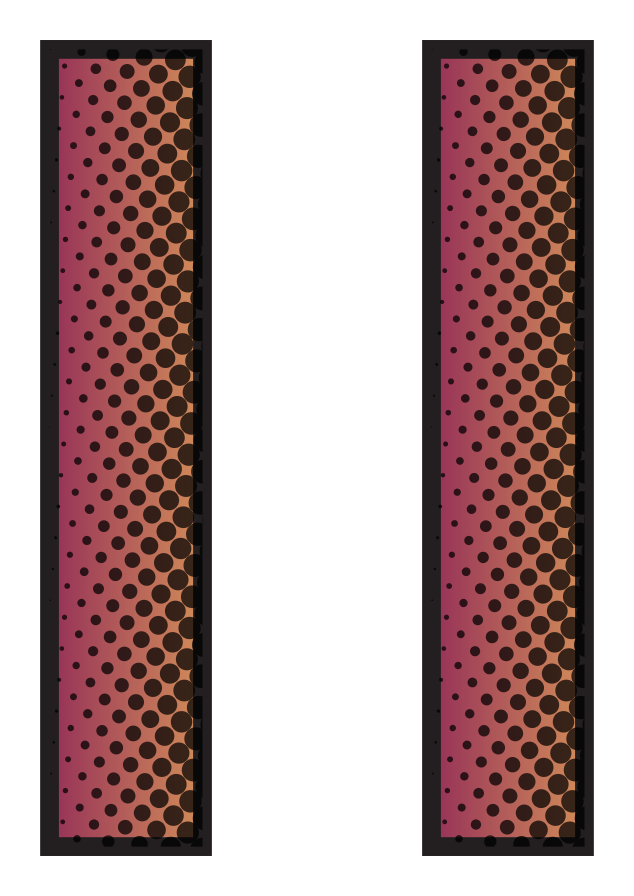
This background is drawn by a Shadertoy shader. Its source:

```glsl
// Two tall dark-framed panels with a warm gradient and a slanted halftone of growing dots.

#define UNITS 768.0                      // design units per canvas height
#define PANEL_OFFSET 163.7               // panel centre from the canvas centre
#define PANEL_HALF vec2(73.6, 349.7)     // half size of the frame
#define BORDER 16.1                      // frame thickness
#define DOT_INSET 8.0                    // dots reach this far into the frame
#define DOT_AXIS vec2(12.25, -14.55)     // one side of a square dot cell
#define DOT_ORIGIN vec2(-40.4, 312.8)    // centre of one dot in the panel
#define DOT_RADIUS 10.0                  // radius at the right end
#define DOT_OPACITY 0.73

const vec3 PAPER = vec3(1.0);
const vec3 FRAME = vec3(0.137, 0.122, 0.125);
const vec3 PLUM = vec3(0.60, 0.21, 0.345);
const vec3 ORANGE = vec3(0.81, 0.53, 0.35);

float boxDistance(vec2 p, vec2 halfSize) {
    vec2 d = abs(p) - halfSize;
    return length(max(d, 0.0)) + min(max(d.x, d.y), 0.0);
}

// Coverage of a shape from its signed distance
float fill(float d, float pixel) {
    return clamp(0.5 - d / pixel, 0.0, 1.0);
}

// Distance to the nearest dot; the radius grows from left to right
float halftoneDistance(vec2 p) {
    mat2 cellToPanel = mat2(DOT_AXIS, vec2(-DOT_AXIS.y, DOT_AXIS.x));
    vec2 cell = round((p - DOT_ORIGIN) * cellToPanel / dot(DOT_AXIS, DOT_AXIS));
    float nearest = UNITS;
    for (int j = -1; j <= 1; j++) {
        for (int i = -1; i <= 1; i++) {
            vec2 centre = DOT_ORIGIN + cellToPanel * (cell + vec2(i, j));
            float growth = clamp((centre.x + 67.6) / 130.0, 0.0, 1.1);
            float radius = DOT_RADIUS * pow(growth, 0.7);
            // Vanished dots are kept from leaving a smoothed speck
            float d = growth > 0.0 ? length(p - centre) - radius : UNITS;
            nearest = min(nearest, d);
        }
    }
    return nearest;
}

void mainImage(out vec4 fragColor, in vec2 fragCoord) {
    float pixel = UNITS / iResolution.y;
    vec2 p = (fragCoord - 0.5 * iResolution.xy) * pixel;
    p.x -= (p.x < 0.0 ? -1.0 : 1.0) * PANEL_OFFSET;

    // Frame and gradient window
    vec2 windowHalf = PANEL_HALF - BORDER;
    float blend = clamp(0.5 + 0.5 * p.x / windowHalf.x, 0.0, 1.0);
    vec3 color = mix(PAPER, FRAME, fill(boxDistance(p, PANEL_HALF), pixel));
    color = mix(color, mix(PLUM, ORANGE, blend), fill(boxDistance(p, windowHalf), pixel));

    // Translucent black dots, cut off inside the frame
    float dots = max(halftoneDistance(p), boxDistance(p, PANEL_HALF - DOT_INSET));
    color *= 1.0 - DOT_OPACITY * fill(dots, pixel);

    fragColor = vec4(color, 1.0);
}
```
